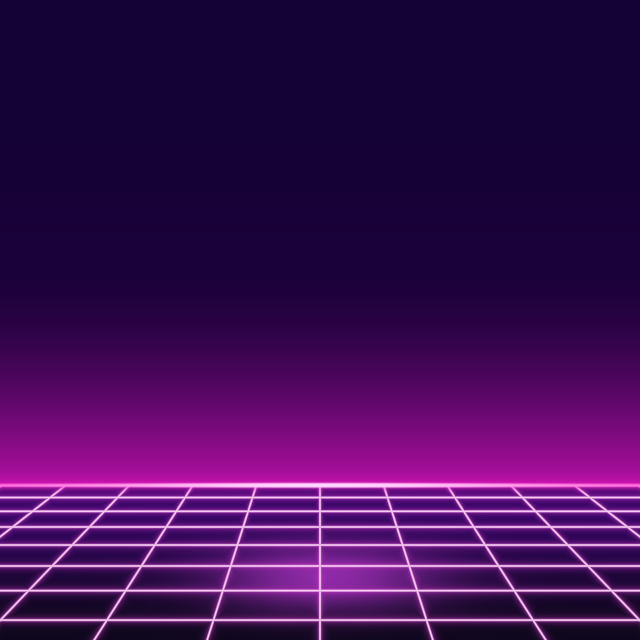
A Shadertoy shader for this background:

```glsl
const float HORIZON = 0.2417;
const float VANISH_Y = 0.5534;      // where the grid's depth lines converge
const float COLUMN_SLOPE = 0.3187;  // column spacing per unit below VANISH_Y
const float ROW_STEP = 0.1848;      // row spacing in inverse distance
const float LINE_HALF = 0.0015;
const float LINE_GLOW = 0.0042;
const float SKY_FADE_TOP = 0.56;
const vec2 SPOT_CENTER = vec2(0.51, 0.098);
const vec2 SPOT_SIZE = vec2(0.175, 0.052);

const vec3 SKY_TOP = vec3(0.080, 0.002, 0.210);
const vec3 SKY_MID = vec3(0.110, 0.003, 0.230);
const vec3 SKY_LOW = vec3(0.700, 0.060, 0.640);
const vec3 FLOOR_FAR = vec3(0.200, 0.010, 0.400);
const vec3 FLOOR_NEAR = vec3(0.055, 0.025, 0.110);
const vec3 SPOT_COLOR = vec3(0.600, 0.180, 0.700);
const vec3 NEON = vec3(0.780, 0.200, 0.760);
const vec3 LINE_CORE = vec3(1.000, 0.860, 0.980);
const vec3 HORIZON_EDGE = vec3(1.000, 0.400, 0.850);
const vec3 HORIZON_HOT = vec3(1.000, 0.840, 1.000);
const vec3 HORIZON_GLOW = vec3(0.950, 0.100, 0.760);

float stroke(float dist, float halfWidth, float pixel) {
    return 1.0 - smoothstep(halfWidth - pixel, halfWidth + pixel, dist);
}

vec3 skyColor(float y) {
    float rise = clamp((SKY_FADE_TOP - y) / (SKY_FADE_TOP - HORIZON), 0.0, 1.0);
    vec3 base = mix(SKY_MID, SKY_TOP, smoothstep(SKY_FADE_TOP - 0.05, 0.8, y));
    return mix(base, SKY_LOW, pow(rise, 1.5));
}

// Distances to the nearest column and row of the perspective grid
vec2 gridDistance(vec2 uv) {
    float drop = VANISH_Y - uv.y;
    float column = (uv.x - 0.5) / (COLUMN_SLOPE * drop);
    float nearest = floor(column + 0.5);
    float slope = nearest * COLUMN_SLOPE;
    float columnDist = abs(column - nearest) * COLUMN_SLOPE * drop
                     / sqrt(1.0 + slope * slope);

    float horizonDepth = 1.0 / (VANISH_Y - HORIZON);
    float row = floor((horizonDepth - 1.0 / drop) / ROW_STEP + 0.5);
    float rowDrop = 1.0 / (horizonDepth - row * ROW_STEP);
    return vec2(columnDist, abs(drop - rowDrop));
}

vec3 floorColor(vec2 uv, float pixel) {
    vec3 color = mix(FLOOR_NEAR, FLOOR_FAR, smoothstep(0.0, HORIZON, uv.y));

    // Soft light pooled on the floor
    vec2 spot = (uv - SPOT_CENTER) / SPOT_SIZE;
    color = mix(color, SPOT_COLOR, 0.9 * exp(-dot(spot, spot)));

    // Neon halo and bright core of the lines
    vec2 dist = gridDistance(uv);
    vec2 halo = exp(-dist / LINE_GLOW);
    color = mix(color, NEON, 0.8 * max(halo.x, halo.y));
    float core = stroke(min(dist.x, dist.y), LINE_HALF, pixel);
    return mix(color, LINE_CORE, 0.95 * core);
}

void mainImage(out vec4 fragColor, in vec2 fragCoord) {
    vec2 uv = fragCoord / iResolution.xy;
    float pixel = 1.0 / iResolution.y;

    // The floor is evaluated only below the horizon
    vec3 ground = floorColor(vec2(uv.x, min(uv.y, HORIZON)), pixel);
    float above = smoothstep(HORIZON - pixel, HORIZON + pixel, uv.y);
    vec3 color = mix(ground, skyColor(uv.y), above);

    // Horizon beam, hottest at the middle
    float away = abs(uv.y - HORIZON);
    float side = (uv.x - 0.5) / 0.36;
    float heat = exp(-side * side);
    color = mix(color, HORIZON_GLOW, 0.85 * exp(-away / 0.006));
    float beam = stroke(away, mix(0.0018, 0.0036, heat), 1.5 * pixel);
    color = mix(color, mix(HORIZON_EDGE, HORIZON_HOT, heat), beam);

    fragColor = vec4(color, 1.0);
}
```
